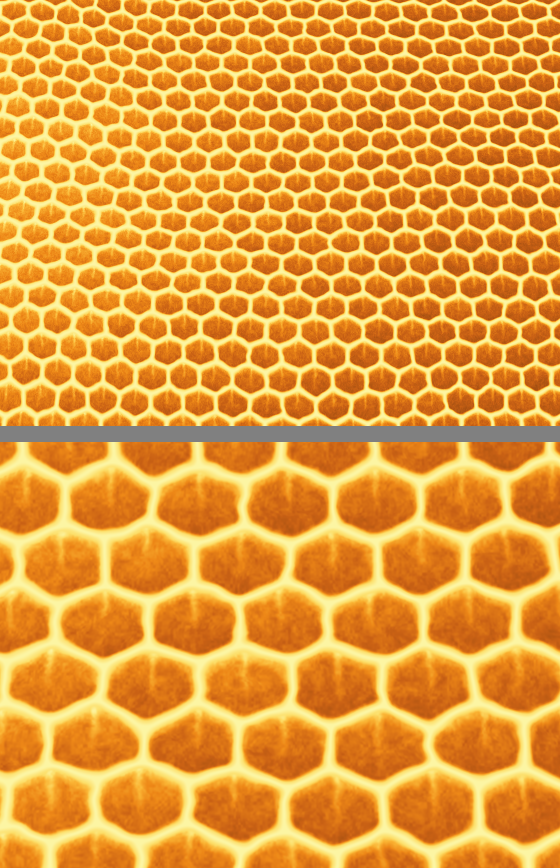
Top: the whole. Bottom: its middle third, enlarged.
A Shadertoy shader for this texture:

```glsl
// Honeycomb: squashed wax cells with pale rims, creased amber hollows and light from the left.

const float COLUMNS_TOP = 20.2;     // cells across at the top edge
const float COLUMNS_BOTTOM = 17.0;  // cells across at the bottom edge
const vec3 ROW_CURVE = vec3(-0.25, 24.8, -4.1); // rows as a quadratic of depth
const float ROW_STEP = 0.866;       // row spacing in lattice units
const float SQUASH = 0.72;          // visible height of a lattice unit
const float JITTER = 0.13;          // scatter of the cell centres
const float BEND = 0.45;            // slow drift of the rows
const float WOBBLE = 0.05;          // unevenness of the wax edges
const float RIM = 0.047;            // half width of a wall
const float CORNER = 0.07;          // rounding of the cell corners
const vec2 LIGHT_POS = vec2(-0.03, 0.54);

const vec3 DARK  = vec3(0.79, 0.38, 0.08);
const vec3 AMBER = vec3(0.93, 0.53, 0.09);
const vec3 HONEY = vec3(0.98, 0.70, 0.20);
const vec3 PALE  = vec3(0.99, 0.87, 0.41);
const vec3 CREAM = vec3(0.99, 0.96, 0.64);

vec2 hash2(vec2 p) {
    vec3 q = fract(vec3(p.xyx) * vec3(0.1031, 0.1030, 0.0973));
    q += dot(q, q.yzx + 33.33);
    return fract((q.xx + q.yz) * q.zy);
}

float noise(vec2 p) {
    vec2 i = floor(p), f = fract(p);
    f = f * f * (3.0 - 2.0 * f);
    float low = mix(hash2(i).x, hash2(i + vec2(1, 0)).x, f.x);
    float high = mix(hash2(i + vec2(0, 1)).x, hash2(i + vec2(1, 1)).x, f.x);
    return mix(low, high, f.y);
}

float fbm(vec2 p) {
    return 0.55 * noise(p) + 0.3 * noise(p * 2.1 + 7.3) + 0.15 * noise(p * 4.3 + 3.1);
}

// Canvas position to lattice position; cells grow toward the bottom
vec2 toLattice(vec2 uv) {
    float depth = 1.0 - uv.y;
    float row = ROW_CURVE.x + depth * (ROW_CURVE.y + depth * ROW_CURVE.z);
    float columns = mix(COLUMNS_TOP, COLUMNS_BOTTOM, depth);
    vec2 p = vec2((uv.x - 0.5) * columns + 40.0, (40.0 - row) * ROW_STEP);
    p += BEND * (vec2(noise(uv * 3.0 + 4.0), noise(uv * 3.5 + 19.0)) - 0.5);
    p.y -= 0.9 * smoothstep(0.35, 0.0, uv.x) * uv.y;
    return p + WOBBLE * (vec2(noise(p * 5.0), noise(p * 5.0 + 31.0)) - 0.5);
}

vec2 cellCentre(vec2 id) {
    vec2 centre = vec2(id.x + 0.5 + 0.5 * mod(id.y, 2.0), (id.y + 0.5) * ROW_STEP);
    return centre + JITTER * (hash2(id) - 0.5);
}

vec2 nearestCell(vec2 p) {
    float row = floor(p.y / ROW_STEP);
    vec2 base = vec2(floor(p.x - 0.5 * mod(row, 2.0)), row), best = base;
    float nearest = 1e3;
    for (int j = -1; j <= 1; j++)
    for (int i = -1; i <= 1; i++) {
        vec2 id = base + vec2(i, j), d = p - cellCentre(id);
        if (dot(d, d) < nearest) { nearest = dot(d, d); best = id; }
    }
    return best;
}

// Rounded distance to the cell wall, measured in the squashed view
float wallDistance(vec2 p, vec2 cell) {
    vec2 centre = cellCentre(cell);
    float dist = 1.0;
    for (int j = -1; j <= 1; j++)
    for (int i = -1; i <= 1; i++) {
        if (i == 0 && j == 0) continue;
        vec2 other = cellCentre(cell + vec2(i, j));
        vec2 n = normalize(other - centre);
        float edge = dot(0.5 * (centre + other) - p, n) / length(n / vec2(1.0, SQUASH));
        float h = max(CORNER - abs(dist - edge), 0.0) / CORNER;
        dist = min(dist, edge) - 0.25 * CORNER * h * h;
    }
    return dist;
}

// Wax colours from shadow (0) to highlight (4)
vec3 waxRamp(float tone) {
    vec3 c = mix(DARK * 0.82, DARK, clamp(tone + 1.0, 0.0, 1.0));
    c = mix(c, AMBER, clamp(tone, 0.0, 1.0));
    c = mix(c, HONEY, clamp(tone - 1.0, 0.0, 1.0));
    c = mix(c, PALE, clamp(tone - 2.0, 0.0, 1.0));
    return mix(c, CREAM, clamp(tone - 3.0, 0.0, 1.0));
}

void mainImage(out vec4 fragColor, in vec2 fragCoord) {
    vec2 uv = fragCoord / iResolution.xy;
    vec2 p = toLattice(uv);
    vec2 cell = nearestCell(p);
    vec2 local = p - cellCentre(cell);
    vec2 vary = hash2(cell + 57.0);
    float wall = wallDistance(p, cell);
    float pixel = COLUMNS_TOP / iResolution.x;
    float glow = exp(-4.5 * dot(uv - LIGHT_POS, uv - LIGHT_POS));

    // Hollow: lighter roof, grain, and a crease running down from the apex
    float tone = 0.3 + 1.25 * local.y + 0.4 * (vary.x - 0.5) - 0.3 * uv.x;
    tone += 1.1 * (fbm(p * vec2(9.0, 7.0)) - 0.5) + 0.5 * (noise(p * vec2(34.0, 22.0)) - 0.5);
    float crease = (local.x - 0.08 * (vary.y - 0.5)) / 0.045;
    tone += 1.1 * exp(-crease * crease) * smoothstep(-0.3, 0.3, local.y);

    // Soft lit edge, broader under the roof
    float halo = mix(0.10, 0.17, smoothstep(-0.2, 0.3, local.y));
    tone += 1.3 * (1.0 - smoothstep(RIM, halo, wall)) + 1.1 * glow;

    // Wall and its bright crest
    float rim = RIM * (0.85 + 0.3 * noise(p * 2.5) + 0.35 * glow);
    tone = mix(tone, 3.0 + 0.5 * glow, 1.0 - smoothstep(rim * 0.7, rim * 1.3 + pixel, wall));
    tone = mix(tone, 4.0, 1.0 - smoothstep(0.0, rim * 0.75 + pixel, wall));
    fragColor = vec4(waxRamp(tone), 1.0);
}
```
